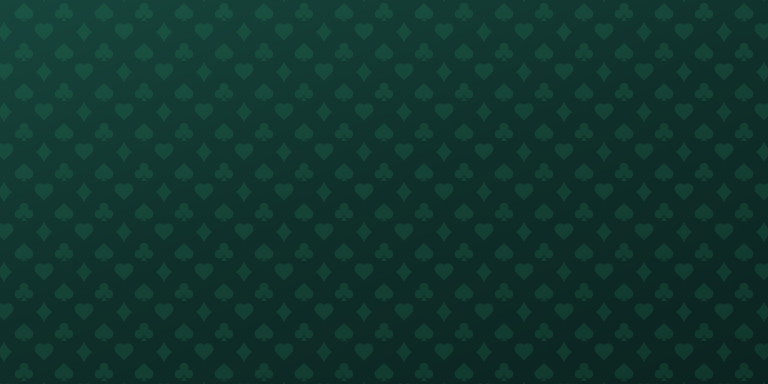
Write a WebGL 2 fragment shader that draws this pattern.

```glsl
#version 300 es
precision highp float;
// Card suits on a dark green diagonal gradient. Two interleaved square lattices
// hold the suits: spades alternate with clubs on one, diamonds with hearts on
// the other. Each suit is a distance function in units of its half width.

uniform vec2 u_resolution;
out vec4 fragColor;

const float ROWS = 9.6;                        // lattice cells per canvas height
const float SUIT_SIZE = 0.232;                 // suit half width, in cells
const vec2 BLACK_ORIGIN = vec2(0.6, 0.3);      // first spade, from the top left
const vec2 RED_ORIGIN = vec2(0.1, 0.8);        // first diamond, from the top left
const vec2 LIGHT_DIR = vec2(0.342, 0.940);     // gradient direction, y down
const vec3 FELT_LIGHT = vec3(0.090, 0.275, 0.240);
const vec3 FELT_MID = vec3(0.060, 0.187, 0.165);
const vec3 FELT_DARK = vec3(0.043, 0.138, 0.125);
const vec3 SUIT_TINT = vec3(0.140, 0.460, 0.325);
const float TINT_LIGHT = 0.31;                 // suit opacity at the light corner
const float TINT_DARK = 0.23;                  // suit opacity at the dark corner

// Heart with its tip at the origin, pointing down; about 1.2 wide, 1.1 high.
float unitHeart(vec2 p) {
    p.x = abs(p.x);
    if (p.x + p.y > 1.0) return length(p - vec2(0.25, 0.75)) - sqrt(0.125);
    vec2 toNotch = p - vec2(0.0, 1.0);
    vec2 toSide = p - 0.5 * max(p.x + p.y, 0.0);
    return sqrt(min(dot(toNotch, toNotch), dot(toSide, toSide))) * sign(p.x - p.y);
}

float heart(vec2 p) {
    return unitHeart(p * 0.6 + vec2(0.0, 0.55)) / 0.6;
}

// Diamond with slightly hollow sides.
float diamond(vec2 p) {
    vec2 a = abs(p) / vec2(0.86, 1.12);
    return (a.x + a.y + 0.6 * a.x * a.y - 1.0) * 0.65;
}

// Flared stem shared by the spade and the club.
float stem(vec2 p) {
    float flare = (abs(p.x) + (p.y + 0.45) * 0.6) * 0.857;
    return max(flare, -0.97 - p.y);
}

float spade(vec2 p) {
    float body = unitHeart(vec2(p.x * 0.6, (0.97 - p.y) * 0.642)) / 0.6;
    return min(body, stem(p));
}

float club(vec2 p) {
    float top = length(p - vec2(0.0, 0.49)) - 0.48;
    float sides = length(vec2(abs(p.x) - 0.51, p.y + 0.22)) - 0.48;
    float core = length(p) - 0.25;
    return min(min(top, sides), min(core, stem(p)));
}

// Position inside the nearest suit, y up; odd tells the checkerboard parity.
vec2 suitSpace(vec2 cell, vec2 origin, out bool odd) {
    vec2 q = cell - origin;
    vec2 id = floor(q + 0.5);
    odd = mod(id.x + id.y, 2.0) > 0.5;
    return (q - id) * vec2(1.0, -1.0) / SUIT_SIZE;
}

void main() {
    // Canvas heights, measured from the top left corner.
    vec2 size = vec2(u_resolution.x / u_resolution.y, 1.0);
    vec2 pos = gl_FragCoord.xy / u_resolution.y;
    pos.y = 1.0 - pos.y;

    // Background gradient.
    float shade = dot(pos, LIGHT_DIR) / dot(size, LIGHT_DIR);
    vec3 color = mix(FELT_LIGHT, FELT_MID, clamp(shade * 2.0, 0.0, 1.0));
    color = mix(color, FELT_DARK, clamp(shade * 2.0 - 1.0, 0.0, 1.0));

    // Suits on both lattices.
    bool odd;
    vec2 p = suitSpace(pos * ROWS, BLACK_ORIGIN, odd);
    float dist = odd ? club(p) : spade(p);
    p = suitSpace(pos * ROWS, RED_ORIGIN, odd);
    dist = min(dist, odd ? heart(p) : diamond(p));

    // Smooth edge about one pixel wide.
    float edge = 0.7 * ROWS / (u_resolution.y * SUIT_SIZE);
    float cover = 1.0 - smoothstep(-edge, edge, dist);
    color = mix(color, SUIT_TINT, cover * mix(TINT_LIGHT, TINT_DARK, shade));
    fragColor = vec4(color, 1.0);
}
```
